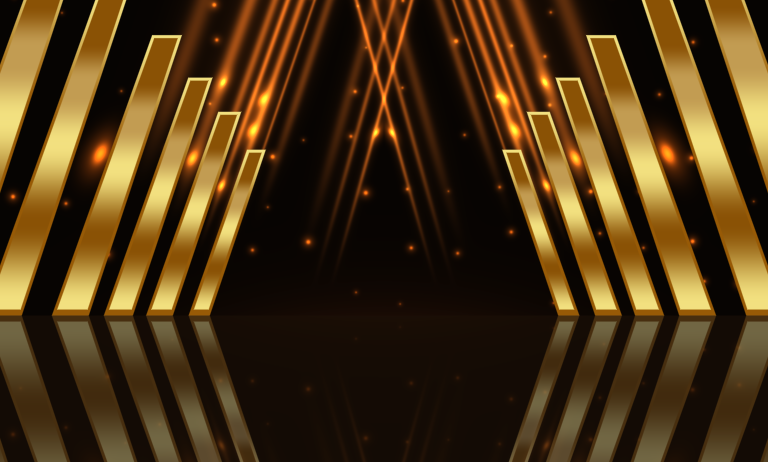
Reproduce this background procedurally as a Shadertoy shader.

```glsl
const float FLOOR_Y = 0.317;
const float BAR_LEAN = 0.345;
const float BAR_TAPER = 0.32;
const float RIM_WIDTH = 0.0065;
const float MIRROR_BARS = 0.43;
const float MIRROR_LIGHT = 0.16;
const float SPARK_CELL = 0.105;

const vec3 NIGHT = vec3(0.025, 0.014, 0.006);
const vec3 FLOOR_TINT = vec3(0.075, 0.043, 0.018);
const vec3 HORIZON_GLOW = vec3(0.075, 0.030, 0.010);
const vec3 PALE_GOLD = vec3(0.95, 0.88, 0.50);
const vec3 TAN_GOLD = vec3(0.76, 0.61, 0.32);
const vec3 BRONZE = vec3(0.54, 0.32, 0.02);
const vec3 AMBER = vec3(0.90, 0.43, 0.11);
const vec3 EMBER = vec3(1.00, 0.42, 0.06);

// Bars: distance from the axis at the floor, half width, height
const int BAR_COUNT = 6;
const vec3 BARS[BAR_COUNT] = vec3[BAR_COUNT](
    vec3(0.400, 0.0230, 0.359), vec3(0.486, 0.0290, 0.441),
    vec3(0.575, 0.0315, 0.515), vec3(0.679, 0.0400, 0.607),
    vec3(0.827, 0.0430, 0.710), vec3(0.973, 0.0550, 0.810));

// Beams: distance from the axis at the top, width, length, gain
const int BEAM_COUNT = 10;
const vec4 BEAMS[BEAM_COUNT] = vec4[BEAM_COUNT](
    vec4(-0.060, 0.0045, 0.64, 0.75), vec4(-0.022, 0.0055, 0.64, 0.50),
    vec4(0.018, 0.0120, 0.58, 0.28), vec4(0.118, 0.0100, 0.50, 0.38),
    vec4(0.150, 0.0035, 0.64, 0.55), vec4(0.178, 0.0080, 0.60, 0.75),
    vec4(0.208, 0.0060, 0.56, 0.80), vec4(0.236, 0.0090, 0.54, 0.60),
    vec4(0.288, 0.0150, 0.50, 0.58), vec4(0.388, 0.0220, 0.43, 0.32));

// Bright sparks: distance from the axis, height, radius
const int FLARE_COUNT = 7;
const vec3 FLARES[FLARE_COUNT] = vec3[FLARE_COUNT](
    vec3(0.614, 0.667, 0.0120), vec3(0.262, 0.785, 0.0080),
    vec3(0.285, 0.718, 0.0085), vec3(0.415, 0.657, 0.0085),
    vec3(0.348, 0.822, 0.0055), vec3(0.352, 0.598, 0.0060),
    vec3(0.016, 0.713, 0.0050));

vec2 hash2(vec2 cell) {
    vec3 h = fract(cell.xyx * vec3(0.1031, 0.1030, 0.0973));
    h += dot(h, h.yzx + 33.33);
    return fract((h.xx + h.yz) * h.zy);
}

vec3 goldAt(float t) {
    vec3 c = mix(PALE_GOLD, BRONZE, smoothstep(0.04, 0.28, t));
    c = mix(c, PALE_GOLD, smoothstep(0.29, 0.52, t));
    c = mix(c, TAN_GOLD, smoothstep(0.53, 0.67, t));
    return mix(c, BRONZE, smoothstep(0.72, 0.83, t));
}

float beamLight(vec2 p) {
    float depth = 1.0 - p.y;
    float sum = 0.0;
    for (int i = 0; i < BEAM_COUNT; i++) {
        vec4 b = BEAMS[i];
        float lean = mix(0.28, 0.355, smoothstep(0.0, 0.2, b.x));
        float across = (p.x - b.x - lean * depth) / b.y;
        float fade = 1.0 - smoothstep(b.z * 0.3, b.z, depth);
        sum += b.w * fade * (exp(-across * across) + 0.18 * exp(-0.12 * across * across));
    }
    return sum;
}

float glow(vec2 offset, float radius) {
    float r = dot(offset, offset) / (radius * radius);
    return exp(-r) + 0.35 * exp(-r * 0.13);
}

float sparkLight(vec2 p) {
    float sum = 0.0;
    for (int i = 0; i < FLARE_COUNT; i++) {
        vec2 offset = vec2(abs(p.x), p.y) - FLARES[i].xy;
        offset.x += 0.35 * offset.y;
        sum += 1.2 * glow(offset * vec2(1.0, 0.65), FLARES[i].z);
    }
    // Small scattered sparks, one per cell
    vec2 cell = floor(p / SPARK_CELL);
    vec2 rnd = hash2(cell + 41.0);
    vec2 look = hash2(cell + 97.0);
    vec2 offset = p - (cell + 0.25 + 0.5 * rnd) * SPARK_CELL;
    float small = glow(offset, mix(0.0022, 0.0045, look.x));
    return sum + small * step(0.4, look.y) * mix(0.3, 0.9, look.x);
}

// Colour in rgb, coverage in a
vec4 goldBars(float u, float h, float aa) {
    vec4 result = vec4(0.0);
    for (int i = 0; i < BAR_COUNT; i++) {
        vec3 bar = BARS[i];
        float halfWidth = bar.y * (1.0 - BAR_TAPER * h);
        float side = (abs(u - bar.x + BAR_LEAN * h) - halfWidth) * 0.945;
        float d = max(side, h - bar.z);
        float t = h / bar.z;
        vec3 rim = mix(BRONZE * 1.1, PALE_GOLD, smoothstep(0.55, 1.0, t));
        float inner = max(d, RIM_WIDTH - h);
        vec3 c = mix(goldAt(t), rim, smoothstep(-aa, aa, inner + RIM_WIDTH));
        float cover = 1.0 - smoothstep(-aa, aa, d);
        result = mix(result, vec4(c, 1.0), cover);
    }
    return result;
}

void mainImage(out vec4 fragColor, in vec2 fragCoord) {
    vec2 p = fragCoord / iResolution.y;
    p.x -= 0.5 * iResolution.x / iResolution.y;
    float aa = 0.8 / iResolution.y;

    // Fold the space below the floor line upward
    float h = abs(p.y - FLOOR_Y);
    float onFloor = 1.0 - smoothstep(-aa, aa, p.y - FLOOR_Y);
    vec2 q = vec2(p.x, FLOOR_Y + h);

    vec3 color = mix(NIGHT, FLOOR_TINT, onFloor);
    color += HORIZON_GLOW * exp(-h * 13.0 - p.x * p.x * 6.0) * mix(1.0, 0.4, onFloor);

    // Beams and sparks behind the bars
    float beams = beamLight(q) + beamLight(vec2(-q.x, q.y));
    vec3 light = AMBER * beams + (EMBER + vec3(0.0, 0.22, 0.12) * beams) * sparkLight(q);
    color += light * mix(1.0, MIRROR_LIGHT, onFloor);

    // Bars and their muted reflection
    vec4 bars = goldBars(abs(q.x), h, aa);
    vec3 gold = bars.rgb / max(bars.a, 0.001);
    float gray = dot(gold, vec3(0.3, 0.6, 0.1));
    gold = mix(gold, mix(gold, vec3(gray), 0.25), onFloor);
    color = mix(color, gold, bars.a * mix(1.0, MIRROR_BARS, onFloor));

    fragColor = vec4(clamp(color, 0.0, 1.0), 1.0);
}
```
